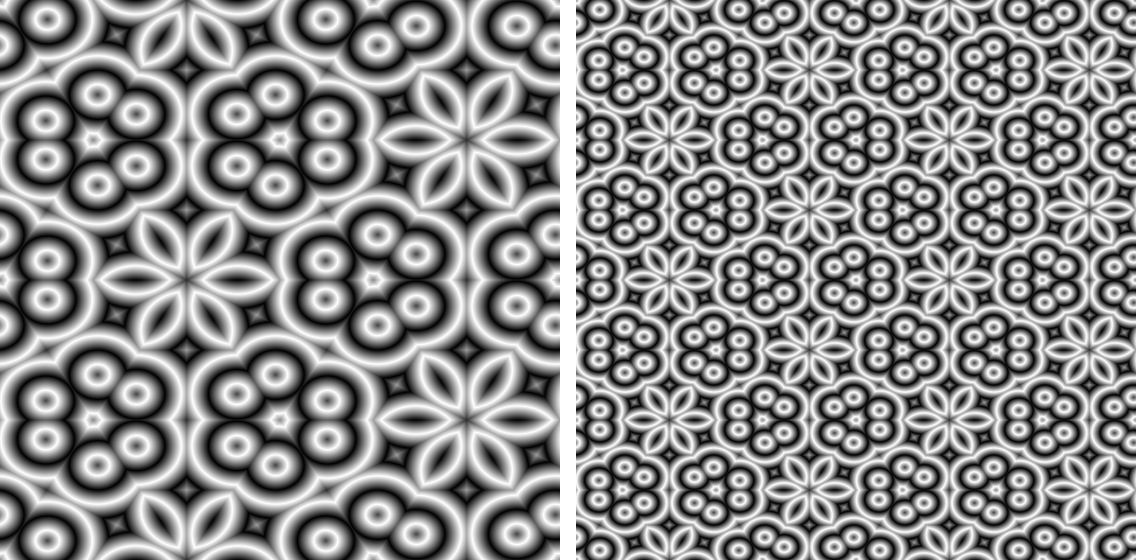
Left: one tile. Right: repeated 2 by 2.
Reproduce this pattern procedurally as a Shadertoy shader.

```glsl
// Kaleidoscope of six-petal flowers and rosettes of rings, in grey bands.
// The plane is folded by hexagonal mirrors into one small triangle,
// where the distance to a single seed drives a triangle wave.

const vec2 ALONG = vec2(0.8660254, 0.5);   // unit vector at 30 degrees
const vec2 ACROSS = vec2(-0.5, 0.8660254); // its perpendicular

// Offset from the nearest flower centre on a triangular lattice.
vec2 hexOffset(vec2 p) {
    vec2 cell = vec2(3.0, sqrt(3.0));
    vec2 a = mod(p + 0.5 * cell, cell) - 0.5 * cell;
    vec2 b = mod(p, cell) - 0.5 * cell;
    return dot(a, a) < dot(b, b) ? a : b;
}

// Twelve-fold mirror, then one more mirror halfway to the cell edge.
vec2 foldToTriangle(vec2 p) {
    p = abs(p);
    p -= 2.0 * max(dot(p, ACROSS), 0.0) * ACROSS;
    p.y = abs(p.y);
    return p - 2.0 * min(dot(p, ALONG) - 0.25 * sqrt(3.0), 0.0) * ALONG;
}

// Continuous wave: 1 at whole numbers, 0 halfway between them.
float triangleWave(float x) {
    return abs(2.0 * fract(x) - 1.0);
}

void mainImage(out vec4 fragColor, in vec2 fragCoord) {
    vec2 uv = fragCoord / iResolution.xy;

    // One lattice cell across and two down, slightly flattened to fit.
    vec2 p = (uv - vec2(1.0 / 3.0, 0.5)) * vec2(3.0, 2.0 * sqrt(3.0));
    vec2 q = foldToTriangle(hexOffset(p));

    // Concentric bands around the seed.
    float seedDistance = length(q - vec2(0.7457, 0.1197));
    float grey = triangleWave((seedDistance - 0.0645) / 0.176);

    fragColor = vec4(vec3(grey), 1.0);
}
```
